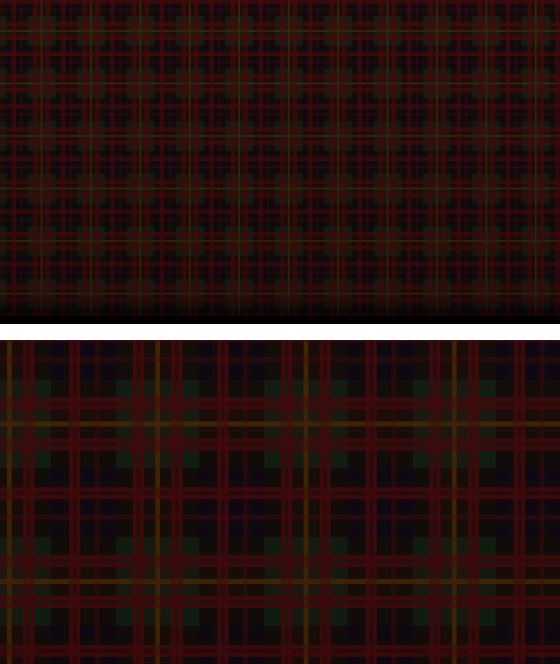
Top: the whole. Bottom: its middle third, enlarged.
This pattern is drawn by a WebGL 2 fragment shader. Its source:

```glsl
#version 300 es
precision highp float;
// Dark tartan: one sett of stripes is evaluated along both axes and woven together.
// Green and violet checks form the ground; gold lines and paired red lines cross it.
// The cloth dims gently downward and ends in a black strip at the bottom.

uniform vec2 u_resolution;
out vec4 outColor;

const vec2 REPEATS = vec2(11.33, 6.167);   // setts across and down
const vec2 GOLD_AT = vec2(0.84, 0.588);    // first gold line, from the top left
const float HEM = 0.025;                   // height of the black strip

const vec3 BLACK_BROWN = vec3(0.070, 0.050, 0.038);
const vec3 GREEN       = vec3(0.068, 0.115, 0.070);
const vec3 VIOLET      = vec3(0.060, 0.028, 0.068);
const vec3 GOLD        = vec3(0.270, 0.145, 0.020);
const vec3 RED         = vec3(0.255, 0.038, 0.042);

// Box-filtered coverage of a periodic stripe; px is the pixel size in setts.
float stripe(float t, float centre, float width, float px) {
    float d = abs(fract(t - centre + 0.5) - 0.5);
    float h = 0.5 * width;
    return clamp((min(d + 0.5 * px, h) - max(d - 0.5 * px, -h)) / px, 0.0, 1.0);
}

// Two bright lines with a dimmer red between them.
float redPair(float t, float centre, float px) {
    float lines = stripe(t, centre - 0.025, 0.026, px)
                + stripe(t, centre + 0.025, 0.026, px);
    return 0.90 * lines + 0.45 * stripe(t, centre, 0.024, px);
}

// Red opacity of one thread direction, measured from its gold line.
float redThreads(float t, float px) {
    float red = redPair(t, 0.13, px) + redPair(t, 0.44, px) + redPair(t, 0.87, px);
    red += 0.45 * stripe(t, 0.59, 0.030, px);
    red += 0.15 * stripe(t, 0.0, 0.18, px);
    return min(red, 0.92);
}

// Violet area, split into blocks by narrow dark gaps.
float violetThreads(float t, float px) {
    float gaps = stripe(t, 0.38, 0.025, px) + stripe(t, 0.61, 0.025, px);
    return stripe(t, 0.5, 0.44, px) * (1.0 - gaps);
}

vec3 tartan(vec2 t, vec2 px) {
    // Ground checks appear where like threads cross.
    float green = stripe(t.x, 0.0, 0.56, px.x) * stripe(t.y, 0.0, 0.56, px.y);
    float violet = violetThreads(t.x, px.x) * violetThreads(t.y, px.y);
    vec3 col = mix(BLACK_BROWN, GREEN, green);
    col = mix(col, VIOLET, violet);

    // Gold lines, broken by the red lines that cross them.
    vec2 gold = vec2(stripe(t.x, 0.0, 0.032, px.x), stripe(t.y, 0.0, 0.032, px.y));
    vec2 red = vec2(redThreads(t.x, px.x), redThreads(t.y, px.y));
    red *= 1.0 - 0.8 * gold;
    col = mix(col, RED, 1.0 - (1.0 - red.x) * (1.0 - red.y));
    vec2 visible = gold * (1.0 - 0.6 * red.yx);
    return mix(col, GOLD, 0.9 * max(visible.x, visible.y));
}

void main() {
    vec2 uv = gl_FragCoord.xy / u_resolution;
    vec2 sett = vec2(uv.x, 1.0 - uv.y) * REPEATS - GOLD_AT;
    vec2 px = REPEATS / u_resolution;
    vec3 col = tartan(sett, px);

    // Overall shade, lower fade and black strip.
    col *= mix(0.88, 1.06, uv.y);
    col *= mix(0.55, 1.0, smoothstep(HEM, 0.11, uv.y));
    col *= clamp((uv.y - HEM) * u_resolution.y + 0.5, 0.0, 1.0);
    outColor = vec4(col, 1.0);
}
```
